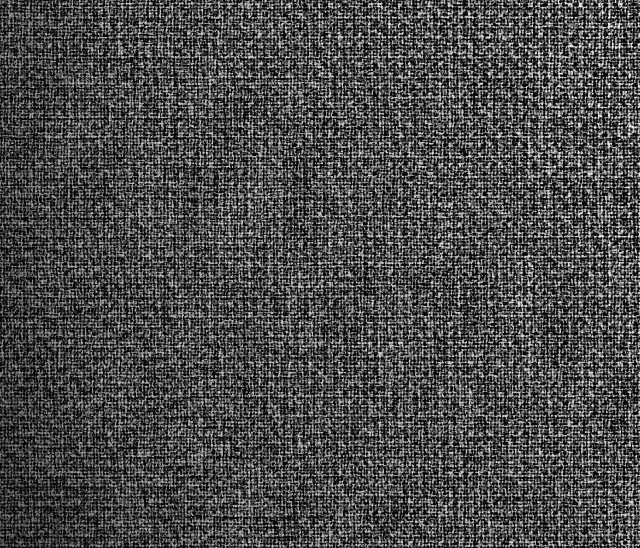
Give the GLSL for this texture, as a WebGL 2 fragment shader.

```glsl
#version 300 es
precision highp float;

uniform vec2 u_resolution;
out vec4 fragColor;

const float TAU = 6.2831853;

float hash(vec2 p) {
  return fract(sin(dot(p, vec2(127.1, 311.7))) * 43758.5453);
}

float noise(vec2 p) {
  vec2 i = floor(p), f = fract(p);
  f = f * f * (3.0 - 2.0 * f);
  return mix(mix(hash(i), hash(i + vec2(1, 0)), f.x),
             mix(hash(i + vec2(0, 1)), hash(i + vec2(1, 1)), f.x), f.y);
}

// Soft oval around the centre of a cell
float oval(vec2 f, vec2 radius) {
  return 1.0 - smoothstep(0.5, 1.2, length((f - 0.5) / radius));
}

// Fine yarns: three upright and three level per cell, broken by fibre grain
float yarns(vec2 p) {
  float warp = cos(TAU * 3.0 * p.x + 3.0 * noise(p * vec2(1.5, 1.0)));
  float weft = cos(TAU * 3.0 * p.y + 2.0 * noise(p * vec2(1.5, 0.7) + 40.0));
  float grain = noise(p * vec2(8.3, 5.0)) - 0.5;
  float fleck = noise(p * vec2(7.1, 8.7) + 90.0) - 0.5;
  float streak = noise(p * vec2(5.0, 0.5) + 17.0) - 0.5;
  float slub = noise(p * vec2(0.4, 5.0) + 63.0) - 0.5;
  return 0.13 * warp + 0.12 * weft + 0.55 * grain + 0.45 * fleck
       + 0.1 * streak + 0.13 * slub;
}

// Dark gaps and pale knots, unevenly strong from cell to cell
float knots(vec2 p, float clarity) {
  float gapPower = mix(0.1, 0.45, hash(floor(p)));
  float gap = oval(fract(p), vec2(0.28, 0.22)) * gapPower;

  vec2 q = p + vec2(0.5, 0.0);
  float knotPower = mix(0.0, 0.25, hash(floor(q) + 7.0));
  float knot = oval(fract(q), vec2(0.18, 0.25)) * knotPower;

  float seam = smoothstep(0.6, 1.0, cos(TAU * p.y)) * 0.16;
  return (knot - gap) * clarity - seam;
}

void main() {
  vec2 uv = gl_FragCoord.xy / u_resolution;
  vec2 p = uv * vec2(64.0, 55.0);

  // Slight drift of the threads
  p += 0.12 * (vec2(noise(p * 0.2), noise(p * 0.2 + 31.0)) - 0.5);

  // Relief is clearest toward the upper right
  float clarity = mix(0.4, 1.0, smoothstep(0.1, 1.3, uv.x + 0.4 * uv.y));
  float relief = 0.52 + yarns(p) + knots(p, clarity);
  float tone = smoothstep(0.13, 1.02, relief);

  // Light falls from the upper right, leaving the lower left in shade
  float light = 0.71 + 0.19 * uv.x + 0.1 * uv.y;
  light *= mix(0.82, 1.0, smoothstep(-0.05, 0.25, uv.x));
  light *= mix(0.8, 1.0, smoothstep(0.0, 0.5, uv.x + uv.y));

  fragColor = vec4(vec3(0.02 + 0.92 * light * tone), 1.0);
}
```
